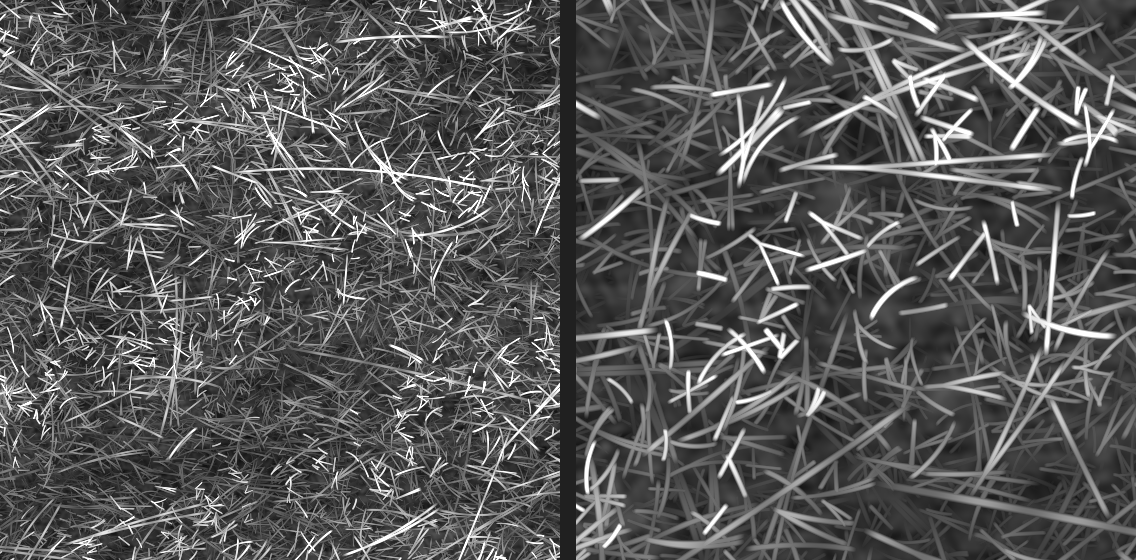
Left: the whole. Right: its middle third, enlarged.
This texture is drawn by a WebGL 2 fragment shader. Its source:

```glsl
#version 300 es
precision highp float;
// A matted tangle of pale dry fibres over a dark, mottled ground.
// Each layer scatters bent, tapering strands on a finer jittered grid;
// the brightest strand wins, and slow noise shades the whole mat.

uniform vec2 u_resolution;
out vec4 outColor;

const int LAYERS = 6;
const int STRANDS_PER_CELL = 4;

vec4 hash4(vec2 p) {
  vec4 k = vec4(dot(p, vec2(127.1, 311.7)), dot(p, vec2(269.5, 183.3)),
                dot(p, vec2(419.2, 371.9)), dot(p, vec2(93.7, 241.3)));
  return fract(sin(k) * 43758.5453);
}

float hash(vec2 p) {
  return fract(sin(dot(p, vec2(127.1, 311.7))) * 43758.5453);
}

float noise(vec2 p) {
  vec2 i = floor(p), f = fract(p);
  f = f * f * (3.0 - 2.0 * f);
  float low = mix(hash(i), hash(i + vec2(1, 0)), f.x);
  float high = mix(hash(i + vec2(0, 1)), hash(i + vec2(1, 1)), f.x);
  return mix(low, high, f.y);
}

vec2 rotate(vec2 p, float angle) {
  float c = cos(angle), s = sin(angle);
  return vec2(c * p.x + s * p.y, c * p.y - s * p.x);
}

// Brightness of one strand; p is relative to its cell, in canvas units.
float strand(vec2 p, vec2 seed, float size, float drift,
             float width, float glow, float edge) {
  vec4 place = hash4(seed);
  float turn = place.z * 2.0 - 1.0;
  float angle = 1.57 * turn * sqrt(abs(turn)) + drift;
  vec2 q = rotate(p - place.xy * size, angle);

  // Bend the axis and let some strands fork towards one end
  float along = q.x / size;
  float curl = place.w * 2.0 - 1.0;
  float bend = 0.35 * curl * abs(curl);
  float across = (q.y - bend * along * q.x) / sqrt(1.0 + 4.0 * bend * bend * along * along);
  float fork = 0.03 * max(0.0, fract(place.w * 7.0) - 0.6) * max(0.0, along + 0.3);
  float dist = abs(abs(across) - fork);
  if (abs(along) > 0.95 || dist > width * 1.3 + edge) return 0.0;

  // Length, thickness and tone
  vec4 look = hash4(seed + 61.7);
  float reach = mix(0.35, 0.95, look.x);
  float radius = width * mix(0.7, 1.3, look.y);
  float body = 1.0 - smoothstep(0.3 * radius, radius + edge, dist);
  float ends = 1.0 - smoothstep(0.7, 1.0, abs(along) / reach);
  float tone = 0.15 - glow * log(max(look.z, 0.005));
  float sheen = 0.86 + 0.14 * sin(q.x * 110.0 + look.w * 6.28);
  return min(tone, 1.15) * body * ends * sheen;
}

// All strands of one grid that can reach p.
float strandLayer(vec2 p, float cells, float width, float glow, float salt, float edge) {
  float size = 1.0 / cells;
  vec2 home = floor(p * cells);
  float light = 0.0;
  for (int j = -1; j <= 1; j++) {
    for (int i = -1; i <= 1; i++) {
      vec2 cell = home + vec2(i, j);
      float drift = 1.3 * (noise(cell * size * 6.0 + 9.0) - 0.5);
      for (int k = 0; k < STRANDS_PER_CELL; k++) {
        vec2 seed = cell + vec2(salt, float(k) * 53.3 + 17.1);
        light = max(light, strand(p - cell * size, seed, size, drift, width, glow, edge));
      }
    }
  }
  return light;
}

// Blurred, buried fibres seen between the sharp ones.
float ground(vec2 p) {
  float flat_ = noise(p * vec2(45.0, 170.0));
  float slanted = noise(rotate(p, 0.9) * vec2(50.0, 160.0) + 31.0);
  float upright = noise(rotate(p, -1.1) * vec2(60.0, 190.0) + 77.0);
  return 0.03 + 0.31 * (0.4 * flat_ + 0.3 * slanted + 0.3 * upright);
}

void main() {
  float shortSide = min(u_resolution.x, u_resolution.y);
  vec2 p = gl_FragCoord.xy / shortSide;
  float edge = max(1.0 / shortSide, 0.0015);

  // From few long strands to many short ones
  float light = ground(p);
  float cells = 3.3;
  for (int n = 0; n < LAYERS; n++) {
    float fine = float(n) / float(LAYERS - 1);
    float width = mix(0.0022, 0.0011, fine);
    float glow = mix(0.30, 0.21, fine);
    vec2 shift = vec2(0.37, 0.71) * float(n);
    light = max(light, strandLayer(p + shift, cells, width, glow, float(n) * 131.0, edge));
    cells *= 1.65;
  }

  // Uneven depth of the mat
  float patches = noise(p * 6.0 + 3.0);
  float streaks = noise(p * vec2(5.0, 19.0) + 40.0);
  float shade = 0.66 + 0.36 * patches + 0.32 * streaks;
  outColor = vec4(vec3(clamp(light * shade, 0.0, 1.0)), 1.0);
}
```
